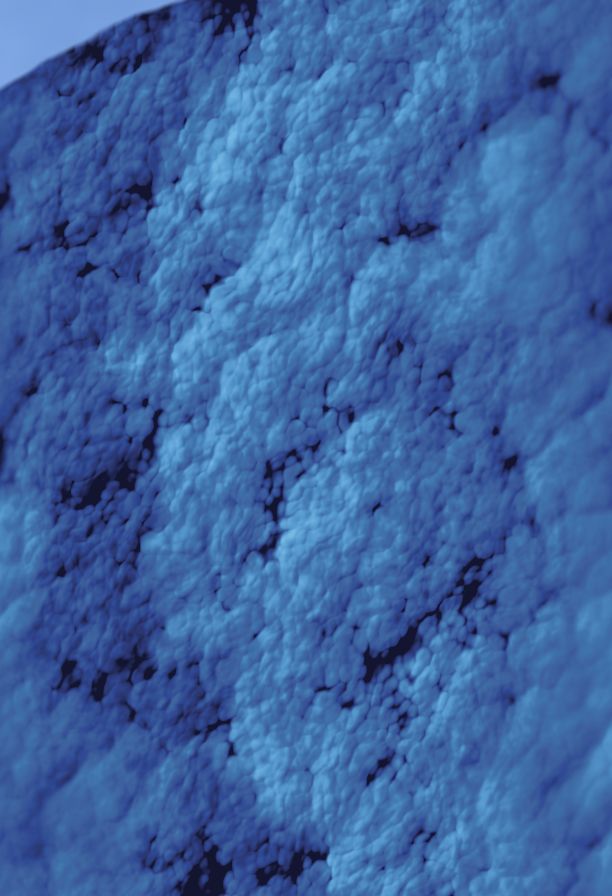
A Shadertoy shader for this texture:

```glsl
// Lumpy blue pigment powder: a lit ridge, dark crevices, soft focus near the sides.

// Tone ramp; tone is roughly normal with mean 0 and deviation 1.
const int SHADES = 7;
const vec3 RAMP[SHADES] = vec3[SHADES](
    vec3(0.07, 0.08, 0.19), vec3(0.16, 0.20, 0.42), vec3(0.18, 0.28, 0.57),
    vec3(0.235, 0.37, 0.61), vec3(0.25, 0.45, 0.67), vec3(0.33, 0.59, 0.80),
    vec3(0.46, 0.72, 0.89));
const float STOPS[SHADES] = float[SHADES](-2.5, -1.7, -0.95, -0.18, 0.64, 1.55, 2.8);

const vec3 BACKDROP = vec3(0.48, 0.64, 0.88);
const vec2 HEAP_CENTRE = vec2(0.515, 0.137);
const float HEAP_RADIUS = 0.92;
const vec2 LIGHT = vec2(-0.8, 0.6);
const vec2 GRAIN_AXIS = vec2(0.45, 0.893);
const float STRETCH = 0.75;
const int LAYERS = 4;
const float LUMP_FREQ = 10.0;
const float FREQ_STEP = 2.15;
const float LAYER_GAIN = 0.87;
const float RELIEF = 0.62;
const float GRIT_FREQ = 62.0;
const float GRIT_HEIGHT = 0.011;
const float GRAIN_FREQ = 130.0;
const float GRAIN_GAIN = 1.7;

vec2 hash2(vec2 p) {
    vec3 h = fract(p.xyx * vec3(0.1031, 0.1030, 0.0973));
    h += dot(h, h.yzx + 33.33);
    return fract((h.xx + h.yz) * h.zy);
}

float noise(vec2 p) {
    vec2 i = floor(p), f = fract(p);
    f = f * f * (3.0 - 2.0 * f);
    return mix(mix(hash2(i).x, hash2(i + vec2(1, 0)).x, f.x),
               mix(hash2(i + vec2(0, 1)).x, hash2(i + 1.0).x, f.x), f.y);
}

float fbm(vec2 p, int octaves) {
    float sum = 0.0, amp = 0.533;
    for (int i = 0; i < octaves; i++) {
        sum += amp * (noise(p) - 0.5);
        p = mat2(1.6, 1.2, -1.2, 1.6) * p + 11.7;
        amp *= 0.5;
    }
    return sum;
}

// Smoothed squared distance to the nearest scattered point: rounded lumps.
float lumps(vec2 p) {
    vec2 cell = floor(p);
    float sum = 0.0;
    for (int y = -1; y <= 1; y++)
    for (int x = -1; x <= 1; x++) {
        vec2 c = cell + vec2(x, y);
        vec2 d = c + hash2(c) - p;
        sum += exp(-12.0 * dot(d, d));
    }
    return -log(sum + 1e-5) / 12.0;
}

// Powder space: stretched along the grain and gently bent by noise.
vec2 powderSpace(vec2 p) {
    p += 0.012 * (vec2(noise(p * 13.0), noise(p * 13.0 + 41.0)) - 0.5);
    p += 0.004 * (vec2(noise(p * 50.0 + 5.0), noise(p * 50.0 + 73.0)) - 0.5);
    return vec2(dot(p, vec2(GRAIN_AXIS.y, -GRAIN_AXIS.x)), STRETCH * dot(p, GRAIN_AXIS)) + 3.0;
}

// x: height, y: crevice depth; blur fades the finer layers.
vec2 surface(vec2 p, float blur) {
    vec2 q = powderSpace(p), result = vec2(0.0);
    float freq = LUMP_FREQ, weight = 1.0;
    for (int i = 0; i < LAYERS; i++) {
        float fade = weight / (1.0 + blur * freq * freq / 1600.0);
        float depth = lumps(q * freq + float(i) * 17.3);
        result += fade * vec2(-depth / freq, depth - 0.2);
        freq *= FREQ_STEP;
        weight *= LAYER_GAIN;
    }
    result.x += GRIT_HEIGHT * (1.0 - 0.9 * blur) * fbm(q * GRIT_FREQ, 3);
    return result;
}

float spot(vec2 p, vec2 centre, vec2 size) {
    vec2 d = (p - centre) / size;
    return exp(-dot(d, d));
}

vec3 ramp(float tone) {
    vec3 colour = RAMP[0];
    for (int i = 1; i < SHADES; i++)
        colour = mix(colour, RAMP[i], clamp((tone - STOPS[i - 1]) / (STOPS[i] - STOPS[i - 1]), 0.0, 1.0));
    return colour;
}

void mainImage(out vec4 fragColor, in vec2 fragCoord) {
    vec2 p = fragCoord / iResolution.y;
    float drift = fbm(p * 7.0 + 2.0, 4);
    float focus = smoothstep(-0.06, 0.07, p.x) * (1.0 - 0.85 * smoothstep(0.48, 0.68, p.x + 0.2 * drift));
    focus *= 1.0 - 0.6 * spot(p, vec2(0.06, 0.08), vec2(0.1, 0.14));
    float blur = 1.0 - focus;

    // Broad shape: bright ridge, valley on its left, dim right flank.
    float ridge = p.x - 0.135 - 0.8 * (p.y - 0.55) * (p.y - 0.55) + 0.12 * drift;
    float tone = mix(-0.6, 0.75, smoothstep(-0.035, 0.03, ridge));
    tone -= 0.65 * smoothstep(0.12, 0.36, ridge);
    float valley = spot(vec2(ridge, p.y), vec2(-0.05, 0.3), vec2(0.06, 0.2));
    tone -= 0.5 * valley;
    tone += 1.1 * spot(p, vec2(0.14, 0.09), vec2(0.06, 0.07));
    tone += 0.8 * spot(p, vec2(0.0, 0.45), vec2(0.04, 0.35));
    tone += 0.4 * spot(p, vec2(0.64, 0.38), vec2(0.08, 0.12));
    float hollow = spot(p, vec2(0.46, 0.6), vec2(0.04, 0.08));
    tone += 1.7 * drift - 0.8 * hollow;

    // Relief: slope toward the light, then shade and pits in the crevices.
    float reach = mix(0.0025, 0.006, blur);
    vec2 here = surface(p, blur);
    float slope = (here.x - surface(p + LIGHT * reach, blur).x) / reach;
    tone += RELIEF * slope - 0.7 * here.y;
    float pit = here.y - 0.5 * drift + 0.1 * (valley + hollow);
    tone -= 2.2 * smoothstep(0.36, 0.9, pit) * mix(0.5, 1.0, focus);

    // Fine powder grain.
    float grain = fbm(powderSpace(p) * GRAIN_FREQ, 2);
    tone += GRAIN_GAIN * grain * mix(0.1, 1.0, focus);

    // Shaded rim of the heap and the pale corner behind it.
    float rim = length(p - HEAP_CENTRE) + 0.006 * (noise(p * 40.0) - 0.5);
    tone -= 1.1 * smoothstep(HEAP_RADIUS - 0.04, HEAP_RADIUS, rim);
    vec3 backdrop = BACKDROP + 0.08 * fbm(p * 12.0, 3);
    float outside = smoothstep(HEAP_RADIUS - 0.004, HEAP_RADIUS + 0.004, rim);
    fragColor = vec4(mix(ramp(tone), backdrop, outside), 1.0);
}
```
